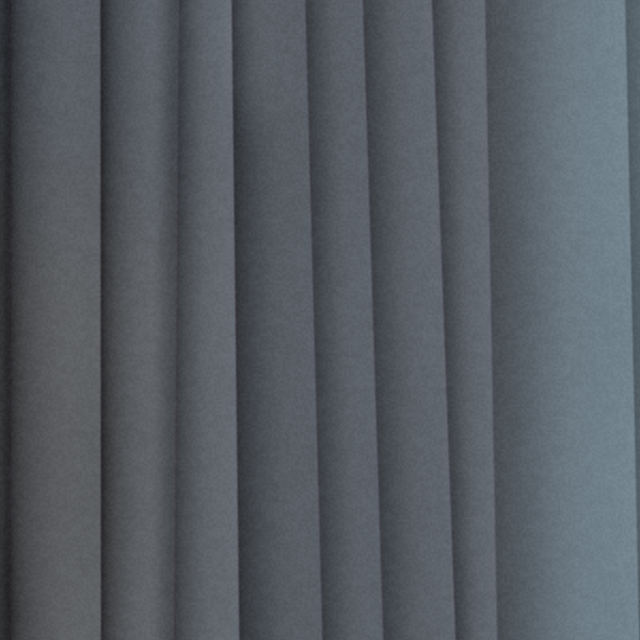
This texture is drawn by a WebGL 1 fragment shader. Its source:

```glsl
precision highp float;

// A grey-blue curtain hanging in eight uneven vertical pleats.
// Folds are layered left to right; each rises from a dark crease to a lit rim,
// then soft mottling and a fine cloth grain are added.

uniform vec2 u_resolution;

// Per-fold values, left to right, in two groups of four
const vec4 WIDTH_A = vec4(0.142, 0.123, 0.082, 0.115);
const vec4 WIDTH_B = vec4(0.090, 0.108, 0.083, 0.219);
const vec4 LEAN_A = vec4(0.001, -0.008, 0.012, 0.027);   // drift of right edge at the hem
const vec4 LEAN_B = vec4(0.032, 0.037, 0.019, 0.022);
const vec4 SHADE_A = vec4(0.265, 0.275, 0.285, 0.235);   // level beside the crease
const vec4 SHADE_B = vec4(0.260, 0.265, 0.270, 0.295);
const vec4 LIT_A = vec4(0.375, 0.385, 0.390, 0.360);     // level at the right rim
const vec4 LIT_B = vec4(0.370, 0.380, 0.390, 0.465);
const vec4 CREASE_A = vec4(0.120, 0.140, 0.070, 0.055);  // extra dark in the crease
const vec4 CREASE_B = vec4(0.040, 0.040, 0.035, 0.020);
const vec4 ROLL_A = vec4(0.015, 0.110, 0.000, 0.010);    // rounding away at the right
const vec4 ROLL_B = vec4(0.010, 0.000, 0.000, 0.000);

const float FIRST_EDGE = 0.015;
const float EDGE_SOFT = 0.0028;
const float CREASE_REACH = 0.013;
const float GAP_LEVEL = 0.15;
const float LAST_LEVEL = 0.32;
const float GRAIN_CELLS = 300.0;
const float GRAIN_AMOUNT = 0.034;
const float MOTTLE_AMOUNT = 0.018;

const vec3 CLOTH_TINT = vec3(1.0, 1.065, 1.145);
const vec3 WARM_TINT = vec3(1.02, 1.045, 1.08);
const vec3 COOL_TINT = vec3(0.97, 1.11, 1.20);
const vec3 EDGE_TINT = vec3(0.006, -0.008, 0.004);

float hash(vec2 p) {
  vec3 q = fract(vec3(p.xyx) * 0.1031);
  q += dot(q, q.yzx + 33.33);
  return fract((q.x + q.y) * q.z);
}

float noise(vec2 p) {
  vec2 cell = floor(p);
  vec2 f = fract(p);
  f = f * f * (3.0 - 2.0 * f);
  return mix(mix(hash(cell), hash(cell + vec2(1.0, 0.0)), f.x),
             mix(hash(cell + vec2(0.0, 1.0)), hash(cell + vec2(1.0)), f.x), f.y);
}

// Light across one fold: t runs 0..1 over it, d is distance from its crease
float foldLight(float t, float d, float shade, float lit, float crease, float roll) {
  float rise = mix(smoothstep(0.0, 0.6, t), t, 0.5);
  float light = mix(shade, lit, rise);
  light -= crease * exp(-max(d, 0.0) / CREASE_REACH);
  return light - roll * smoothstep(0.65, 1.0, t);
}

void main() {
  vec2 uv = gl_FragCoord.xy / u_resolution;
  float drop = 1.0 - uv.y;

  // Layer the folds, each covering the one on its left
  float light = GAP_LEVEL + 0.04 * smoothstep(0.012, 0.0, uv.x);
  float topEdge = FIRST_EDGE;
  float edge = FIRST_EDGE;
  float seam = 0.0;
  for (int g = 0; g < 2; g++) {
    bool first = g == 0;
    vec4 width = first ? WIDTH_A : WIDTH_B;
    vec4 lean = first ? LEAN_A : LEAN_B;
    vec4 shade = first ? SHADE_A : SHADE_B;
    vec4 lit = first ? LIT_A : LIT_B;
    vec4 crease = first ? CREASE_A : CREASE_B;
    vec4 roll = first ? ROLL_A : ROLL_B;
    for (int i = 0; i < 4; i++) {
      float left = edge;
      topEdge += width[i];
      edge = topEdge + lean[i] * drop;
      float d = uv.x - left;
      float t = clamp(d / (edge - left), 0.0, 1.0);
      float value = foldLight(t, d, shade[i], lit[i], crease[i], roll[i]);
      light = mix(light, value, smoothstep(-EDGE_SOFT, EDGE_SOFT, d));
      float s = d / EDGE_SOFT;
      seam += exp(-s * s);
    }
  }
  float past = uv.x - edge;
  light = mix(light, LAST_LEVEL + 2.0 * max(past, 0.0),
              smoothstep(-EDGE_SOFT, EDGE_SOFT, past));

  // The fourth fold opens out and catches light near the top
  float across = (uv.x - 0.395) / 0.032;
  light += 0.045 * smoothstep(0.77, 0.88, uv.y) * exp(-across * across);

  // Broad unevenness and cloth grain
  light += MOTTLE_AMOUNT * (noise(uv * vec2(7.0, 4.0)) - 0.5);
  light += 0.012 * (noise(uv * vec2(60.0, 90.0)) - 0.5);
  light += GRAIN_AMOUNT * (noise(uv * GRAIN_CELLS) - 0.5);

  // Warmer on the left, bluer toward the window side
  float warmth = smoothstep(0.45, 0.1, uv.x) * smoothstep(1.0, 0.5, uv.y);
  vec3 tint = mix(CLOTH_TINT, WARM_TINT, warmth);
  tint = mix(tint, COOL_TINT, smoothstep(0.72, 0.95, uv.x));
  vec3 color = light * tint + seam * EDGE_TINT;
  gl_FragColor = vec4(clamp(color, 0.0, 1.0), 1.0);
}
```
